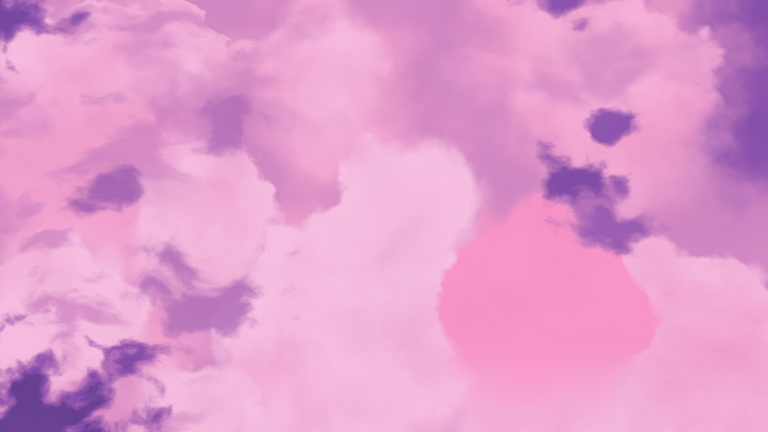
Write a Shadertoy shader that draws this texture.

```glsl
// Dreamy pink cloudscape: billowing pale clouds over a mauve sky with violet gaps.
// Broad puffs with crisp tops and misty undersides are painted back to front,
// then one rosy cloud, mauve folds and ragged veils, all shaped by gradient noise.

const vec3 PALE   = vec3(0.955, 0.730, 0.868);
const vec3 LIGHT  = vec3(0.970, 0.775, 0.895);
const vec3 PINK   = vec3(0.940, 0.620, 0.800);
const vec3 ROSE   = vec3(0.970, 0.580, 0.780);
const vec3 MAUVE  = vec3(0.820, 0.530, 0.760);
const vec3 LILAC  = vec3(0.710, 0.440, 0.720);
const vec3 VIOLET = vec3(0.530, 0.310, 0.670);
const vec3 INDIGO = vec3(0.410, 0.255, 0.570);

const float WARP = 0.06;        // bending of all outlines
const float BILLOW = 0.09;      // height of the bumps on cloud edges
const float CRISP = 0.011;      // edge width at cloud tops
const float MISTY = 0.11;       // edge width at cloud undersides
const vec3 ROSE_CLOUD = vec3(1.26, 0.29, 0.25);   // centre, radius
const vec2 CALM = vec2(0.82, 0.34);               // middle of the smooth area

// Cloud masses, back to front: centre, radius, flattening
const int CLOUDS = 11;
const vec4 CLOUD[CLOUDS] = vec4[](
    vec4(0.20, 0.58, 0.24, 1.0), vec4(1.42, 0.78, 0.24, 1.0),
    vec4(1.20, 0.93, 0.15, 1.0), vec4(0.74, 0.82, 0.14, 0.8),
    vec4(0.28, 0.89, 0.29, 2.6), vec4(1.47, 0.08, 0.40, 1.0),
    vec4(0.10, 0.25, 0.24, 1.3), vec4(0.82, 0.20, 0.33, 1.0),
    vec4(0.47, 0.50, 0.18, 1.0), vec4(0.92, 0.50, 0.19, 1.0),
    vec4(0.46, 0.04, 0.13, 1.0));

// Dusky veils: centre, radius, strength
const int VEILS = 10;
const vec4 VEIL[VEILS] = vec4[](
    vec4(1.36, 0.585, 0.095, 0.85), vec4(1.43, 0.73, 0.060, 0.75),
    vec4(1.43, 0.490, 0.080, 0.65), vec4(0.30, 0.15, 0.070, 0.85),
    vec4(0.48, 0.320, 0.130, 0.40), vec4(0.22, 0.54, 0.070, 0.55),
    vec4(0.08, 0.020, 0.190, 1.00), vec4(0.00, 0.96, 0.110, 0.90),
    vec4(1.31, 1.000, 0.070, 0.75), vec4(0.55, 0.72, 0.080, 0.40));

// Random unit gradient for a lattice cell
vec2 gradientAt(vec2 cell) {
    uvec2 u = uvec2(ivec2(cell)) * uvec2(1597u, 3571u);
    uint h = (u.x ^ u.y) * 747796u + 2891u;
    h = (h ^ (h >> 15)) * 277803u;
    h ^= h >> 13;
    float angle = float(h & 65535u) / 65536.0 * 6.28319;
    return vec2(cos(angle), sin(angle));
}

float gradientNoise(vec2 p) {
    vec2 i = floor(p), f = p - i;
    vec2 w = f * f * f * (f * (f * 6.0 - 15.0) + 10.0);
    vec2 e = vec2(0.0, 1.0);
    float a = dot(gradientAt(i), f);
    float b = dot(gradientAt(i + e.yx), f - e.yx);
    float c = dot(gradientAt(i + e.xy), f - e.xy);
    float d = dot(gradientAt(i + e.yy), f - e.yy);
    return mix(mix(a, b, w.x), mix(c, d, w.x), w.y);
}

// Returns smooth fractal noise in x and rounded billows in y
vec2 fractal(vec2 p) {
    vec2 sum = vec2(0.0);
    float amp = 1.0;
    for (int i = 0; i < 5; i++) {
        float n = gradientNoise(p);
        sum += amp * vec2(n, abs(n));
        p = mat2(1.6, 1.2, -1.2, 1.6) * p + 5.3;
        amp *= 0.5;
    }
    return sum;
}

// Darkens a colour through lilac and violet to indigo
vec3 dusk(vec3 col, float amount) {
    col = mix(col, LILAC, smoothstep(0.0, 0.5, amount));
    col = mix(col, VIOLET, smoothstep(0.4, 0.85, amount));
    return mix(col, INDIGO, smoothstep(0.8, 1.0, amount));
}

// Edge coverage: crisp above the centre, misty below it
float cover(float d, float height, float haze) {
    float crisp = CRISP * (1.0 + 3.0 * haze);
    float soft = mix(MISTY, crisp, smoothstep(-0.8, 0.2, height));
    return smoothstep(soft, -soft, d);
}

void mainImage(out vec4 fragColor, in vec2 fragCoord) {
    vec2 p = fragCoord / iResolution.y;
    vec2 q = p + WARP * vec2(fractal(p * 3.0).x, fractal(p * 3.0 + 17.0).x);
    float tone = fractal(q * vec2(2.0, 2.6) + 4.0).x;
    float wisp = fractal(q * 6.0 + 31.0).x;
    float rag = fractal(q * vec2(9.0, 13.0) + 43.0).x;
    float haze = smoothstep(-0.1, 0.4, fractal(p * 5.0 + 91.0).x);

    // Sky, turning violet at the upper right
    vec3 col = mix(MAUVE, PINK, smoothstep(-0.2, 0.5, tone));
    float side = smoothstep(-0.14, 0.20, q.x - 1.58 + 0.16 * wisp);
    float night = 0.82 * side * smoothstep(0.38, 0.72, q.y + 0.1 * wisp);
    col = dusk(col, night);

    // Cloud masses
    for (int i = 0; i < CLOUDS; i++) {
        vec4 c = CLOUD[i];
        float rank = float(i) / float(CLOUDS);
        float bumps = fractal(p * 5.5 + float(i) * 7.3).y - 0.38;
        float d = length((q - c.xy) * vec2(1.0, c.w)) - c.z - BILLOW * bumps;
        d += 0.07 * max(c.w - 1.0, 0.0) * rag;
        float tint = clamp(0.15 + 1.1 * rank + 0.7 * tone + 0.4 * wisp, 0.0, 1.0);
        vec3 body = mix(PINK, PALE, tint);
        body = mix(body, LIGHT, 0.6 * rank * exp(-6.0 * max(-d, 0.0) / c.z));
        col = mix(col, body, cover(d, (p.y - c.y) * c.w / c.z, haze));
    }

    // Mauve folds everywhere but in the calm middle, streaky at the left
    float busy = smoothstep(0.28, 0.55, length((p - CALM) * vec2(0.9, 1.0)));
    float fold = fractal(q * vec2(2.6, 4.0) + 71.0).x;
    float streak = fractal(q * vec2(4.5, 9.0) + 23.0).x;
    float left = smoothstep(0.8, 0.3, p.x);
    float upper = smoothstep(0.30, 0.55, p.y);
    col = mix(col, MAUVE, 0.75 * busy * upper * smoothstep(0.0, 0.5, fold) * (1.0 - night));
    col = mix(col, MAUVE, 0.85 * busy * left * smoothstep(0.05, 0.45, streak));

    // Rosy cloud, paling toward its base
    float bumps = fractal(p * 6.0 + 53.0).y - 0.38;
    float rosy = length(q - ROSE_CLOUD.xy) - ROSE_CLOUD.z - BILLOW * bumps;
    vec3 rose = mix(PALE, ROSE, smoothstep(-0.08, 0.24, p.y + 0.07 * wisp));
    col = mix(col, rose, cover(rosy, (p.y - ROSE_CLOUD.y) / ROSE_CLOUD.z + 0.5, haze));

    // Ragged dusky veils
    for (int i = 0; i < VEILS; i++) {
        vec4 v = VEIL[i];
        float d = length((q - v.xy) * vec2(1.0, 1.5)) / v.z - 1.0;
        col = dusk(col, v.w * smoothstep(0.6, -0.7, d + 1.3 * rag));
    }

    fragColor = vec4(col + 0.018 * wisp, 1.0);
}
```
